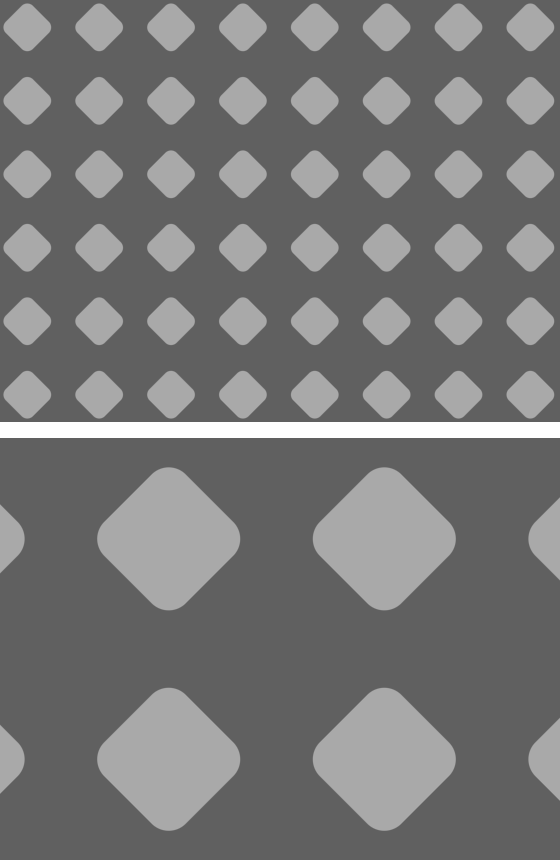
Top: the whole. Bottom: its middle third, enlarged.
Give the GLSL for this pattern, as a WebGL 1 fragment shader.

```glsl
precision mediump float;
// Regular grid of pale rounded diamonds on a flat dark grey ground.

uniform vec2 u_resolution;

// Lengths are fractions of the canvas height.
const vec2 PITCH = vec2(0.1703, 0.1741);         // spacing of columns and rows
const vec2 FIRST_CENTER = vec2(0.0647, 0.0647);  // lower-left diamond
const float HALF_SIDE = 0.0455;                  // center to flat side
const float CORNER_RADIUS = 0.0190;
const vec3 GROUND_COLOR = vec3(0.378);
const vec3 DIAMOND_COLOR = vec3(0.663);

// Signed distance to a rounded square standing on one corner.
float roundedDiamond(vec2 p, float halfSide, float radius) {
  vec2 turned = vec2(p.x + p.y, p.y - p.x) * 0.70711;
  vec2 q = abs(turned) - (halfSide - radius);
  return length(max(q, 0.0)) + min(max(q.x, q.y), 0.0) - radius;
}

// Position relative to the nearest grid point.
vec2 repeatCell(vec2 p) {
  return (fract((p - FIRST_CENTER) / PITCH + 0.5) - 0.5) * PITCH;
}

void main() {
  vec2 p = gl_FragCoord.xy / u_resolution.y;
  float pixel = 1.0 / u_resolution.y;

  float dist = roundedDiamond(repeatCell(p), HALF_SIDE, CORNER_RADIUS);
  float coverage = 1.0 - smoothstep(-0.75 * pixel, 0.75 * pixel, dist);

  gl_FragColor = vec4(mix(GROUND_COLOR, DIAMOND_COLOR, coverage), 1.0);
}
```
